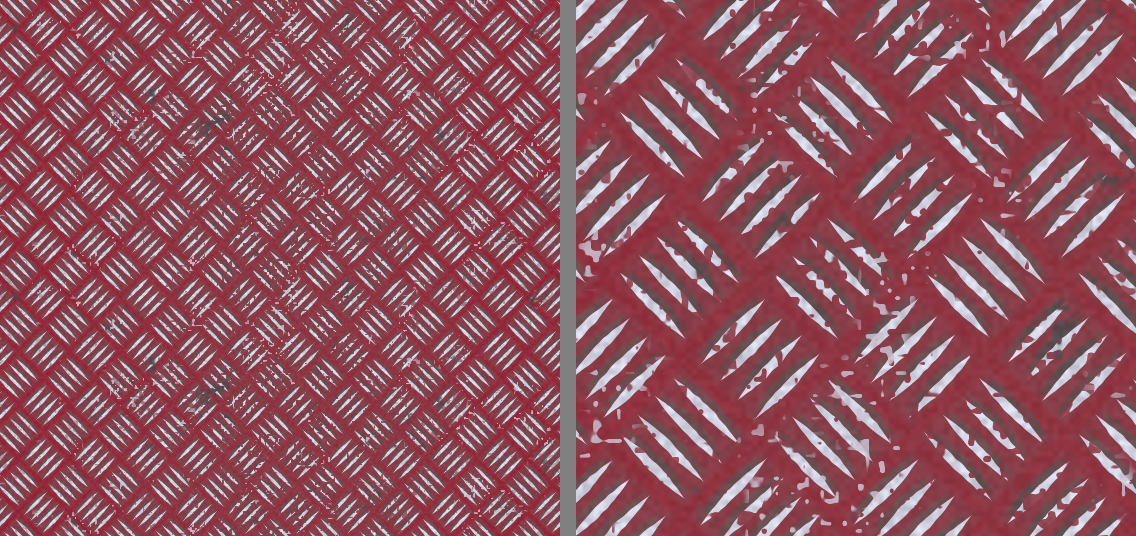
Left: the whole. Right: its middle third, enlarged.
This texture is drawn by a WebGL 1 fragment shader. Its source:

```glsl
precision highp float;
// Worn red-painted tread plate: diagonal groups of four bare metal bars in a basket weave.

uniform vec2 u_resolution;

float hash(vec2 p) {
  vec3 q = fract(p.xyx * vec3(0.1031, 0.1030, 0.0973));
  q += dot(q, q.yzx + 33.33);
  return fract((q.x + q.y) * q.z);
}

// Value noise with a whole number of cells, so it wraps at the borders.
float noise(vec2 uv, vec2 cells) {
  vec2 p = uv * cells, i = floor(p) + 0.5, f = fract(p);
  f = f * f * (3.0 - 2.0 * f);
  vec2 a = mod(i, cells), b = mod(i + 1.0, cells);
  return mix(mix(hash(a), hash(vec2(b.x, a.y)), f.x),
             mix(hash(vec2(a.x, b.y)), hash(b), f.x), f.y);
}

// Coverage of a pointed bar: r.x runs along it, r.y across it.
float lens(vec2 r, float halfLength, float halfWidth, float soft) {
  float t = r.x / halfLength;
  float edge = halfWidth * (1.0 - t * t) - abs(r.y);
  return smoothstep(-soft, soft, edge);
}

void main() {
  vec2 uv = gl_FragCoord.xy / u_resolution;
  vec2 repeats = vec2(11.0, 10.0);
  float soft = 0.6 * repeats.x / u_resolution.x;

  // The wear comes round twice over the height, every five rows of groups.
  vec2 wear = uv * vec2(1.0, 2.0);
  float broad = noise(wear, vec2(8.0, 4.0));
  float patches = noise(wear, vec2(37.0, 18.0));
  float grit = noise(wear, vec2(211.0, 101.0));
  float grain = noise(wear, vec2(307.0, 147.0));
  float middle = 0.5 - 0.5 * cos(6.2831853 * (uv.x - 0.02));

  // Paint: vivid towards the sides, duller in the middle.
  vec3 vividRed = vec3(0.59, 0.12, 0.20);
  vec3 dullRed = vec3(0.565, 0.20, 0.255);
  vec3 paint = mix(vividRed, dullRed, clamp(0.15 + middle * 0.75 + broad * 0.35, 0.0, 1.0));
  vec3 color = paint;

  // The two bar directions sit on lattices half a cell apart.
  for (int k = 0; k < 2; k++) {
    float side = 1.0 - 2.0 * float(k);
    vec2 p = uv * repeats - vec2(0.36, 0.95) + 0.5 * float(k);
    vec2 group = mod(floor(p) + 0.5, vec2(11.0, 5.0)) + 17.0 * float(k);
    vec2 q = (fract(p) - 0.5) * vec2(0.98, 1.02);
    vec2 r = vec2(q.x + side * q.y, q.y - side * q.x) * 0.7071;
    float worn = hash(group);

    // Dusty paint around each group.
    float dust = 1.0 - smoothstep(0.28, 0.35, max(abs(r.x), abs(r.y)));
    color = mix(color, vec3(0.525, 0.25, 0.29), dust * (0.6 + 0.35 * patches));

    // Leftover paint breaks up the bars, more in some groups than others.
    float leftover = smoothstep(0.70, 0.80, grit + 0.3 * (worn - 0.5) + 0.2 * (patches - 0.5));
    leftover *= 0.35 + 0.6 * middle;

    // Four bars, each with a dark flank above its bright face.
    float slot = r.y / 0.164 + 2.0;
    float inside = step(0.0, slot) * step(slot, 4.0);
    float bar = floor(slot);
    float across = (fract(slot) - 0.5) * 0.164;
    float reach = 0.275 + 0.025 * hash(group + bar * 7.3);
    float ragged = (grit - 0.5) * 0.012;
    float flank = lens(vec2(r.x, across - 0.017), reach, 0.040 + ragged, soft);
    float face = lens(vec2(r.x, across + 0.020), reach, 0.030 + ragged, soft);

    vec3 flankColor = mix(vec3(0.43, 0.31, 0.32), vec3(0.33, 0.30, 0.30), worn * patches * 1.2);
    color = mix(color, flankColor, flank * inside * (0.93 - 0.5 * leftover));
    color = mix(color, paint, face * inside * leftover * 0.7);

    vec3 metal = mix(vec3(0.77, 0.76, 0.82), vec3(0.87, 0.89, 0.95), grain);
    color = mix(color, metal, face * inside * (1.0 - leftover));
  }

  // Sparse grime with a teal cast.
  float grime = smoothstep(0.88, 0.97, patches) * smoothstep(0.35, 0.65, grit);
  color = mix(color, vec3(0.22, 0.30, 0.31), grime * 0.6);

  // Small pale chips in the paint, gathered in clusters.
  float cluster = smoothstep(0.6, 0.85, noise(wear, vec2(29.0, 14.0)));
  float chips = smoothstep(0.79, 0.87, noise(wear, vec2(223.0, 107.0))) * cluster;
  color = mix(color, vec3(0.80, 0.76, 0.82), chips * 0.85);

  color += (grain - 0.5) * 0.05;
  gl_FragColor = vec4(color, 1.0);
}
```
